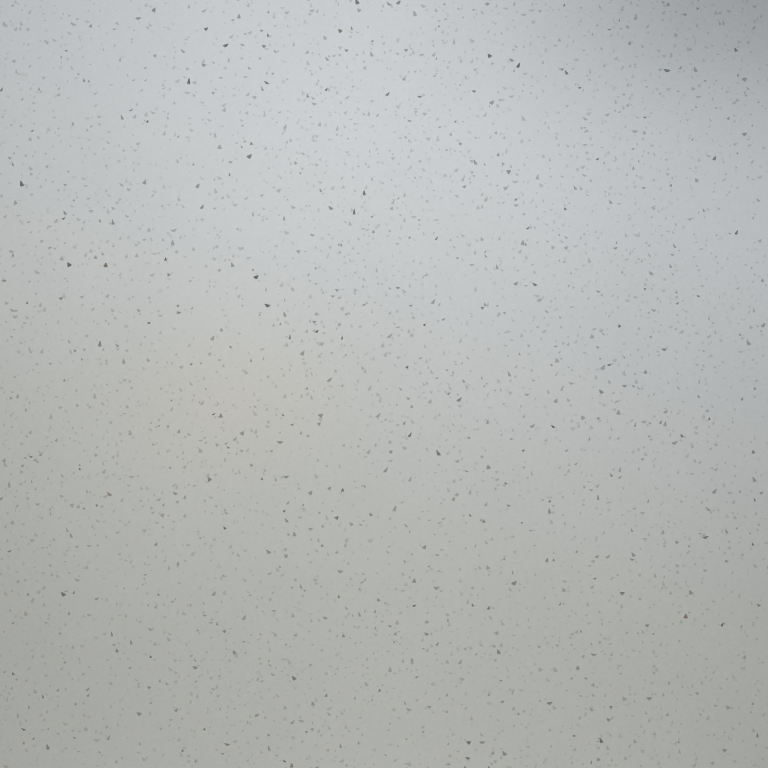
A Shadertoy shader for this texture:

```glsl
const float LOW_LIGHT = 0.682;
const float HIGH_LIGHT = 0.778;
const float GLOW = 0.035;
const vec2 GLOW_CENTER = vec2(0.47, 0.84);
const vec2 GLOW_SIZE = vec2(0.36, 0.28);
const float SIDE_FALLOFF = 0.045;
const float CORNER_SHADE = 0.13;
const vec3 COOL_TINT = vec3(-0.012, 0.003, 0.012);
const vec3 WARM_TINT = vec3(0.000, 0.006, -0.014);
const vec3 OCHRE_TINT = vec3(0.010, 0.000, -0.016);
const vec3 FLECK_GREY = vec3(0.33, 0.36, 0.36);
const vec3 FLECK_BROWN = vec3(0.40, 0.35, 0.31);
const float MOTTLE = 0.014;
const float GRAIN = 0.012;
const float FLECK_SOFTNESS = 0.0011;

uint scramble(uint n) {
    n = n * 747796405u + 2891336453u;
    n = ((n >> ((n >> 28u) + 4u)) ^ n) * 277803737u;
    return (n >> 22u) ^ n;
}

float hash(vec2 cell, float seed) {
    uvec2 c = uvec2(ivec2(cell) + 4096);
    uint n = scramble(c.x + scramble(c.y + scramble(uint(seed))));
    return float(n >> 8u) / 16777216.0;
}

float valueNoise(vec2 p, float seed) {
    vec2 i = floor(p);
    vec2 f = fract(p);
    f = f * f * (3.0 - 2.0 * f);
    float low = mix(hash(i, seed), hash(i + vec2(1, 0), seed), f.x);
    float high = mix(hash(i + vec2(0, 1), seed), hash(i + vec2(1, 1), seed), f.x);
    return mix(low, high, f.y);
}

// Broad lighting: bright upper middle, dim sides and top right corner
vec3 slabColor(vec2 p) {
    float light = mix(LOW_LIGHT, HIGH_LIGHT, smoothstep(0.0, 0.85, p.y));
    vec2 g = (p - GLOW_CENTER) / GLOW_SIZE;
    light += GLOW * exp(-dot(g, g));
    float side = 2.0 * p.x - 1.0;
    light -= SIDE_FALLOFF * side * side;
    float corner = length((p - vec2(1.0, 1.03)) * vec2(0.8, 1.6));
    light -= CORNER_SHADE * exp(-corner * corner * 14.0);
    float mottle = 0.6 * valueNoise(p * 6.0, 1.0) + 0.4 * valueNoise(p * 17.0, 2.0);
    light += MOTTLE * (mottle - 0.5);

    float coolness = smoothstep(0.1, 0.95, p.y + 0.3 * (p.x - 0.5));
    vec3 color = vec3(light) + mix(WARM_TINT, COOL_TINT, coolness);
    vec2 patchOffset = (p - vec2(0.3, 0.48)) / vec2(0.14, 0.09);
    return color + OCHRE_TINT * exp(-dot(patchOffset, patchOffset));
}

// Scattered rotated ovals; keeps the strongest fleck covering the point
void addFlecks(inout vec3 color, vec2 p, float cells, float share,
               vec2 radii, vec2 strengths, float seed) {
    float soft = max(FLECK_SOFTNESS, 0.7 / iResolution.y);
    vec2 home = floor(p * cells);
    float cover = 0.0;
    float brown = 0.0;
    for (int y = -1; y <= 1; y++) {
        for (int x = -1; x <= 1; x++) {
            vec2 cell = home + vec2(x, y);
            float density = share * (0.55 + 0.9 * valueNoise(cell * 7.0 / cells, seed + 9.0));
            if (hash(cell, seed) > density) continue;
            vec2 jitter = vec2(hash(cell, seed + 1.0), hash(cell, seed + 2.0));
            vec2 d = p - (cell + jitter) / cells;
            float turn = 6.2832 * hash(cell, seed + 3.0);
            d = vec2(cos(turn) * d.x + sin(turn) * d.y, cos(turn) * d.y - sin(turn) * d.x);
            float stretch = mix(1.0, 1.5, hash(cell, seed + 4.0));
            d *= vec2(1.0 / stretch, stretch);
            float size = hash(cell, seed + 5.0);
            float radius = mix(radii.x, radii.y, size * size);
            radius *= 1.0 + 0.2 * sin(3.0 * atan(d.y, d.x + 1e-6) + turn);
            float strength = hash(cell, seed + 6.0);
            strength = mix(strengths.x, strengths.y, strength * strength);
            float mask = strength * (1.0 - smoothstep(-soft, soft, length(d) - radius));
            if (mask > cover) {
                cover = mask;
                brown = step(0.82, hash(cell, seed + 7.0));
            }
        }
    }
    color = mix(color, mix(FLECK_GREY, FLECK_BROWN, brown), cover);
}

void mainImage(out vec4 fragColor, in vec2 fragCoord) {
    vec2 p = fragCoord / iResolution.xy;
    vec3 color = slabColor(p);

    // Fine surface grain
    color += GRAIN * (valueNoise(p * 300.0, 5.0) - 0.5);

    // Faint dust, medium chips, then sparse dark chips
    addFlecks(color, p, 95.0, 0.55, vec2(0.0010, 0.0022), vec2(0.08, 0.30), 20.0);
    addFlecks(color, p, 60.0, 0.40, vec2(0.0011, 0.0026), vec2(0.18, 0.50), 40.0);
    addFlecks(color, p, 32.0, 0.26, vec2(0.0013, 0.0027), vec2(0.45, 0.90), 60.0);

    fragColor = vec4(clamp(color, 0.0, 1.0), 1.0);
}
```
